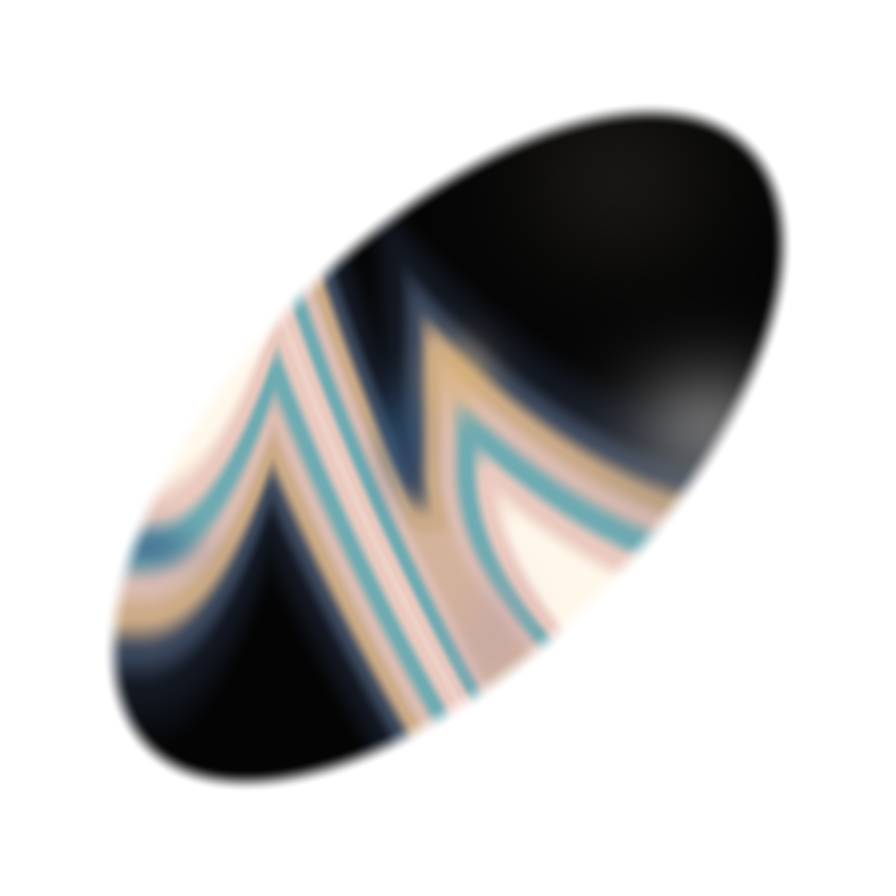
Reproduce this background procedurally as a three.js fragment shader.

```glsl
// A tilted soft-edged ellipse on white, filled with folded iridescent film.
// Curves build one signed film depth (0 on the teal fringe, positive into
// the dark folds), and a ramp turns that depth into interference colours.

varying vec2 vUv;

const vec2 CENTER = vec2(0.5, 0.501);
const vec2 RADII = vec2(0.472, 0.234);
const float EDGE_BLUR = 0.013;

const vec3 CREAM = vec3(1.0, 0.97, 0.92);
const vec3 BLUSH = vec3(0.92, 0.79, 0.75);
const vec3 TEAL = vec3(0.43, 0.67, 0.70);
const vec3 PINK = vec3(0.86, 0.74, 0.70);
const vec3 TAN = vec3(0.80, 0.67, 0.53);
const vec3 SLATE = vec3(0.23, 0.28, 0.36);
const vec3 NAVY = vec3(0.07, 0.09, 0.13);
const vec3 BLACK = vec3(0.015);
const vec3 BLUE = vec3(0.20, 0.36, 0.52);
const vec3 AMBER = vec3(0.86, 0.70, 0.44);
const vec3 MAUVE = vec3(0.76, 0.64, 0.67);
const vec3 GRAY = vec3(0.46);

float smoothMin(float a, float b, float k) {
  float h = max(k - abs(a - b), 0.0) / k;
  return min(a, b) - 0.25 * k * h * h;
}

float smoothMax(float a, float b, float k) {
  return -smoothMin(-a, -b, k);
}

// Approximate signed distance to an axis-aligned ellipse.
float ellipseDistance(vec2 p, vec2 radii) {
  float k = length(p / radii);
  return k * (k - 1.0) / max(length(p / (radii * radii)), 0.001);
}

float glow(vec2 p, vec2 center, vec2 size) {
  vec2 d = (p - center) / size;
  return exp(-dot(d, d));
}

// Bright diagonal ridge, given as x for a height y.
float ridgeX(float y) {
  float drop = 0.629 - y;
  return 0.319 + 0.36 * drop + 0.246 * drop * drop;
}

// Lower left fold: a curved left flank meeting the ridge.
float leftFold(vec2 p, float ridge) {
  float u = max((p.x - 0.156) / 0.152, 0.0);
  float flank = 0.388 + 0.202 * pow(u, 2.2) - p.y;
  return smoothMin(flank, (ridge - p.x - 0.026) * 2.0, 0.03);
}

// Bright peak on the right, bounded by a slope and a bent left side.
float rightPeak(vec2 p) {
  float d = p.x - 0.527;
  float slope = (p.y - 0.521 + 0.92 * d - 1.3 * d * d) * 1.35;
  float bend = max(0.479 - p.y, 0.0);
  float side = (0.521 + 2.3 * bend * bend - p.x) * 2.0;
  return smoothMax(slope, side, 0.04);
}

float filmDepth(vec2 p) {
  float ridge = ridgeX(p.y);
  float valley = smoothMin((p.x - ridge - 0.025) * 2.6, rightPeak(p), 0.035);
  float valleyFloor = 0.060 + max(p.y - 0.401, 0.0);
  valley = smoothMin(valley, valleyFloor, 0.025);
  return smoothMax(leftFold(p, ridge), valley, 0.02);
}

vec3 filmColor(float depth) {
  vec3 c = mix(CREAM, BLUSH, smoothstep(-0.085, -0.040, depth));
  c = mix(c, TEAL, smoothstep(-0.036, -0.003, depth));
  c = mix(c, PINK, smoothstep(0.004, 0.042, depth));
  c = mix(c, TAN, smoothstep(0.042, 0.076, depth));
  c = mix(c, SLATE, smoothstep(0.076, 0.118, depth));
  c = mix(c, NAVY, smoothstep(0.112, 0.160, depth));
  return mix(c, BLACK, smoothstep(0.150, 0.240, depth));
}

void main() {
  vec2 p = vUv;
  float depth = filmDepth(p);
  vec3 film = filmColor(depth);

  // Local tints along the folds.
  film = mix(film, AMBER, 0.55 * glow(p, vec2(0.513, 0.578), vec2(0.035, 0.04)));
  film = mix(film, MAUVE, 0.5 * glow(p, vec2(0.55, 0.29), vec2(0.04, 0.06)));
  film = mix(film, BLUE, 0.5 * glow(p, vec2(0.445, 0.515), vec2(0.025, 0.06)));
  film = mix(film, BLUE, 0.6 * glow(p, vec2(0.165, 0.39), vec2(0.05, 0.025)));

  // Faint light in the dark upper right.
  film = mix(film, GRAY, 0.85 * glow(p, vec2(0.79, 0.52), vec2(0.09, 0.075)));
  film += vec3(0.075, 0.07, 0.06) * glow(p, vec2(0.69, 0.80), vec2(0.12, 0.11));

  // Soft ellipse along the rising diagonal.
  vec2 q = p - CENTER;
  vec2 turned = vec2(q.x + q.y, q.y - q.x) * 0.7071;
  float outside = smoothstep(-EDGE_BLUR, EDGE_BLUR, ellipseDistance(turned, RADII));
  gl_FragColor = vec4(mix(film, vec3(1.0), outside), 1.0);
}
```
